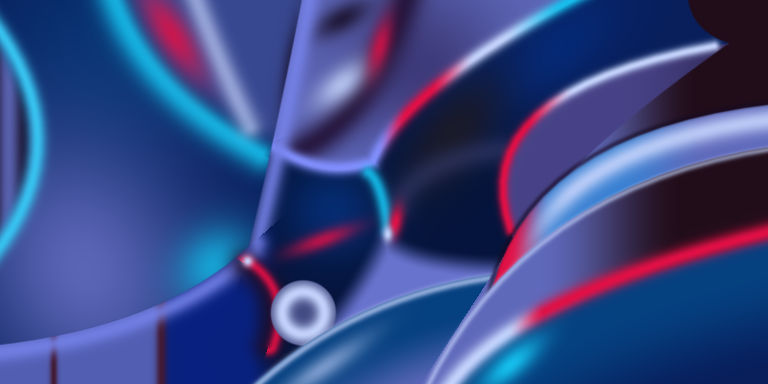
Reproduce this background procedurally as a Shadertoy shader.

```glsl
// Glossy folded ribbons in navy and periwinkle with cyan and crimson rim light.

const vec3 NAVY = vec3(.03, .12, .36), OCEAN = vec3(.02, .25, .5);
const vec3 PERI = vec3(.37, .41, .73), PALE = vec3(.76, .82, .98);
const vec3 CYAN = vec3(.08, .74, .92), CRIMSON = vec3(.88, .06, .27);
const vec3 INK = vec3(.08, .04, .13), MAROON = vec3(.13, .05, .1);

vec2 p;    // canvas point, two units wide and one high
vec3 col;  // colour painted so far

void tint(vec3 c, float amount) { col = mix(col, c, clamp(amount, 0., 1.)); }

float fill(float d) { return smoothstep(-1., 1., d * iResolution.y / 1.2); }

float glow(float d, float width) { return exp(-d * d / (width * width)); }

// Signed distance to a parabola through three points, positive on its left.
float arc(float ax, float ay, float mx, float my, float cx, float cy) {
    vec2 a = vec2(ax, ay), c = vec2(cx, cy);
    vec2 b = 2. * vec2(mx, my) - .5 * (a + c), prev = a;
    float best = 1e5, side = 1.;
    for (int i = 1; i <= 16; i++) {
        float t = float(i) / 16.;
        vec2 next = mix(mix(a, b, t), mix(b, c, t), t);
        vec2 e = next - prev, q = p - prev;
        vec2 r = q - e * clamp(dot(q, e) / dot(e, e), 0., 1.);
        if (dot(r, r) < best) {
            best = dot(r, r);
            side = e.x * q.y - e.y * q.x;
        }
        prev = next;
    }
    return side < 0. ? -sqrt(best) : sqrt(best);
}

// Soft turned ellipse.
float spot(float x, float y, float rx, float ry, float angle) {
    vec2 q = p - vec2(x, y);
    float s = sin(angle), c = cos(angle);
    q = vec2(c * q.x + s * q.y, c * q.y - s * q.x) / vec2(rx, ry);
    return exp(-dot(q, q));
}

// Large bowl on the left, with its folds.
void bowl() {
    col = mix(NAVY, OCEAN, .6 * spot(.3, .85, .3, .3, 0.));
    tint(PERI, .95 * spot(.22, .3, .29, .36, .4));
    tint(CYAN, .8 * spot(.56, .31, .11, .09, .8));
    float fold = arc(.29, 1.03, .43, .79, .68, .6);
    tint(mix(NAVY, PERI, .55), smoothstep(0., .09, fold));
    tint(CYAN, .9 * glow(fold, fold > 0. ? .03 : .045));
    tint(CRIMSON, .85 * spot(.45, .91, .13, .045, -1.));
    tint(PALE, .65 * glow(arc(.5, 1.03, .57, .85, .65, .67), .03));
    tint(INK, .7 * spot(.76, .82, .025, .14, -.15));
    float rim = arc(-.03, .96, .098, .64, -.02, .33);
    tint(mix(INK, PERI, .5 + .4 * sin(p.x * 70.)), smoothstep(.01, -.05, rim));
    tint(mix(CYAN, PALE, .2), glow(rim, .022));
}

// Twisted upper sheet.
void sheet() {
    col = mix(PERI, vec3(.24, .23, .48), spot(1.1, .82, .22, .22, 0.));
    tint(INK, .8 * spot(.89, .95, .08, .035, .5));
    tint(INK * 1.6, .9 * glow(arc(.75, .65, .9, .78, 1.01, 1.02) + .05, .045));
    tint(PALE, .85 * spot(.89, .78, .085, .04, .7));
    tint(CRIMSON, .8 * spot(.99, .88, .075, .025, 1.3));
}

// Dark ribbon, drip, pale floor and purple lens.
void middle() {
    col = mix(NAVY * .65, NAVY, smoothstep(.5, .9, p.y));
    tint(vec3(.02, .17, .44), spot(.87, .45, .13, .12, 0.));
    tint(vec3(.02, .16, .46), spot(1.45, .87, .2, .09, .7));
    tint(vec3(.1, .1, .16), spot(1.18, .65, .18, .09, .9));
    tint(PERI * .6, .5 * glow(arc(1.04, .47, 1.13, .56, 1.3, .61), .035));
    tint(CRIMSON, .8 * spot(.84, .375, .09, .022, .35));
    float top = min(arc(.7, .62, .84, .56, .98, .575), arc(.97, .56, 1.146, .775, 1.53, 1.015));
    vec3 below = col;
    sheet();
    col = mix(below, col, fill(top));
    vec3 rim = mix(CRIMSON, PALE, smoothstep(1.12, 1.24, p.x));
    rim = mix(rim, CYAN, smoothstep(1.3, 1.48, p.x));
    rim = mix(PERI * 1.35, rim, smoothstep(.98, 1.06, p.x));
    tint(rim, glow(top - .006, .018));
    tint(CYAN, .9 * glow(arc(.96, .55, .99, .5, 1.01, .4), .018));
    tint(CRIMSON, spot(1.03, .42, .018, .045, -.2));
    float ground = max(arc(.7, -.02, .89, .2, 1., .39), arc(1., .39, 1.12, .33, 1.36, .31));
    tint(PERI * 1.1, smoothstep(.03, -.04, ground));
    tint(PALE, spot(1.01, .39, .012, .02, 0.));
    float lens = arc(1.33, .4, 1.4, .7, 1.86, .88);
    tint(mix(vec3(.28, .26, .53), INK, .5 * smoothstep(1.6, 2., p.x)), fill(-lens));
    tint(mix(CRIMSON, PALE, smoothstep(1.37, 1.5, p.x)), glow(lens, .014));
    tint(MAROON, fill(arc(1.79, 1.02, 1.85, .91, 2.02, .87)));
}

// Knob on its neck, and the low dome beside it.
void knobAndDome() {
    float neck = arc(.64, .31, .71, .22, .7, .1);
    tint(INK * 1.4, .9 * glow(neck, .04));
    tint(CRIMSON, .9 * glow(neck - .012, .014));
    float knob = length(p - vec2(.79, .185));
    tint(mix(PERI * .7, PALE, glow(knob - .055, .024)), fill(.085 - knob));
    tint(PALE, spot(.645, .32, .014, .014, 0.));
    float dome = arc(.64, -.02, .95, .19, 1.32, .29);
    tint(mix(OCEAN, PERI, smoothstep(-.08, -.26, dome)), fill(-dome));
    tint(PALE, .6 * spot(.84, .04, .14, .03, .6));
    tint(PALE, .7 * glow(dome + .008, .01));
}

// Stacked ribbons on the right.
void stack() {
    float slope = arc(1.33, .36, 1.58, .64, 2.02, .97);
    float outer = arc(1.27, .2, 1.5, .56, 2.02, .73);
    float inner = arc(1.1, -.02, 1.46, .41, 2.02, .62);
    float seam = arc(1.16, -.02, 1.46, .21, 2.02, .4);
    tint(mix(PERI, MAROON, smoothstep(1.5, 1.82, p.x)), fill(-slope));
    vec3 band = mix(CRIMSON, vec3(.22, .5, .82), smoothstep(1.33, 1.44, p.x));
    band = mix(band, PERI, smoothstep(1.6, 1.85, p.x));
    tint(mix(band, PALE, .9 * glow(outer + .04, .03) * smoothstep(1.3, 1.5, p.x)), fill(-outer));
    tint(INK, .6 * glow(outer - .005, .007));
    tint(mix(PERI, MAROON, smoothstep(1.4, 1.78, p.x)), fill(-inner));
    tint(PALE, .6 * glow(inner + .006, .008));
    tint(mix(OCEAN, NAVY, smoothstep(-.1, -.35, seam)), smoothstep(.01, -.03, seam));
    tint(mix(PALE, CRIMSON, smoothstep(1.32, 1.42, p.x)), glow(seam, .024));
    tint(CYAN, spot(1.33, .05, .1, .035, .7));
}

void mainImage(out vec4 fragColor, in vec2 fragCoord) {
    p = fragCoord / iResolution.xy * vec2(2, 1);
    middle();
    // panels under the bowl and its pale lip
    float sill = arc(-.02, .1, .37, .19, .65, .36);
    float inside = min(sill, arc(.64, .33, .708, .62, .79, 1.02));
    vec3 panel = mix(vec3(.03, .13, .5), PERI, .85 * fill(.42 - p.x));
    panel = mix(panel, MAROON * 2., glow(p.x - .42, .014) + glow(p.x - .14, .01));
    tint(panel, fill(-sill) * smoothstep(.74, .64, p.x));
    tint(PERI * 1.25, .85 * glow(inside + .02, .026));
    vec3 below = col;
    bowl();
    col = mix(below, col, fill(inside));
    knobAndDome();
    stack();
    fragColor = vec4(col, 1);
}
```
